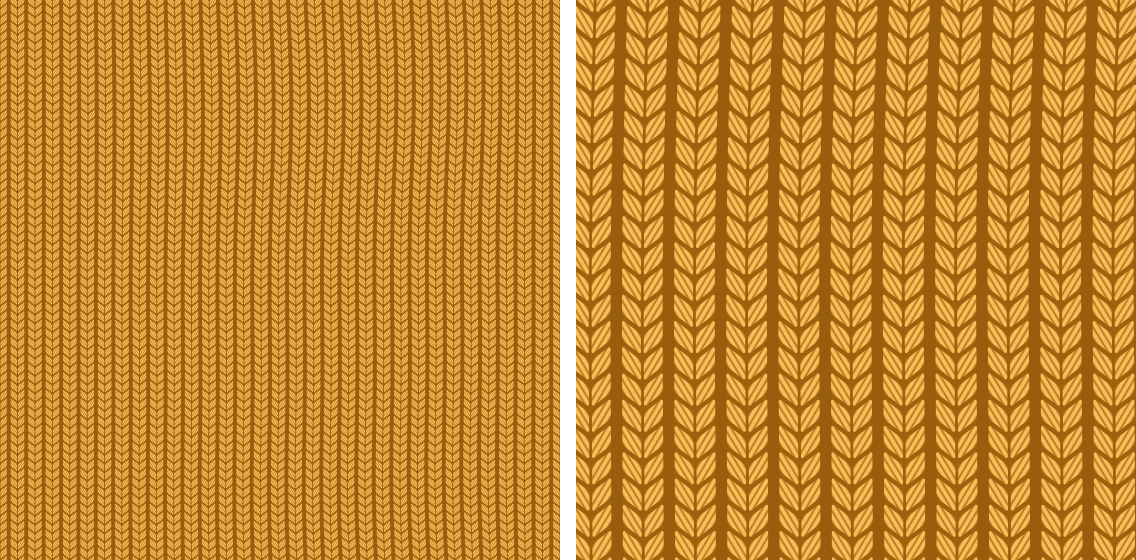
Left, the full canvas; right, a detail of the centre.
Write a Shadertoy shader that draws this pattern.

```glsl
// Knitted fabric: 32 ribs of 64 stacked V stitches in ochre yarn on brown.
// Each stitch is a mirrored, sheared rounded box hatched with fine strands;
// layered sines make the ribs sway, and supersampling keeps the strands smooth.

const float PI = 3.14159265;
const float RIBS = 32.0;
const float ROWS = 64.0;
const int SAMPLES = 4;

const vec3 GUTTER = vec3(0.60, 0.37, 0.05);
const vec3 SEAM = vec3(0.62, 0.385, 0.06);
const vec3 STRAND_DARK = vec3(0.74, 0.50, 0.15);
const vec3 STRAND_LIGHT = vec3(0.98, 0.74, 0.34);

// Sideways drift of the ribs, fading out at the left and right borders
float sway(vec2 uv) {
    float envelope = smoothstep(0.0, 0.60, uv.x) * smoothstep(1.0, 0.82, uv.x);
    float down = 1.0 - uv.y + 0.12 * (uv.x - 0.6);
    float slow = 0.0036 * cos(2.0 * PI * (down - 0.20));
    float quick = 0.0021 * cos(4.0 * PI * (down - 0.17));
    return envelope * (slow + quick - 0.0010);
}

float roundedBox(vec2 p, vec2 halfSize, float radius) {
    vec2 d = abs(p) - halfSize + radius;
    return length(max(d, 0.0)) + min(max(d.x, d.y), 0.0) - radius;
}

// Light bands that climb outward, steeper than the stitch itself
float strands(vec2 p, float spacing, float lean) {
    float wave = 0.5 + 0.5 * cos(2.0 * PI * (p.x - lean * p.y) / spacing);
    return smoothstep(0.10, 0.50, wave);
}

// One unit is the width of a rib; soft is the edge width in that unit
vec3 knit(vec2 uv, float soft) {
    float rowHeight = RIBS / ROWS;
    float slope = 0.78;
    float x = (uv.x - sway(uv)) * RIBS;
    float side = abs(fract(x + 0.5) - 0.5);
    float y = uv.y * RIBS;

    // Shear turns each half of a V into an upright box
    float level = fract((y - slope * side) / rowHeight) - 0.5;
    vec2 local = vec2(side - 0.209, level * rowHeight);
    float stitch = roundedBox(local, vec2(0.182, 0.196), 0.065);
    float cover = smoothstep(soft, -soft, stitch);

    // Undo the shear so that the strands keep their own angle
    vec2 strandPos = local + vec2(0.0, slope * local.x);
    float light = strands(strandPos, 0.125, 0.60);
    vec3 yarn = mix(STRAND_DARK, STRAND_LIGHT, light);

    vec3 ground = mix(SEAM, GUTTER, smoothstep(0.37, 0.37 + 2.0 * soft, side));
    return mix(ground, yarn, cover);
}

void mainImage(out vec4 fragColor, in vec2 fragCoord) {
    float soft = 0.5 * RIBS / (iResolution.x * float(SAMPLES));
    vec3 sum = vec3(0.0);
    for (int j = 0; j < SAMPLES; j++) {
        for (int i = 0; i < SAMPLES; i++) {
            vec2 offset = (vec2(i, j) + 0.5) / float(SAMPLES) - 0.5;
            sum += knit((fragCoord + offset) / iResolution.xy, soft);
        }
    }
    fragColor = vec4(sum / float(SAMPLES * SAMPLES), 1.0);
}
```
